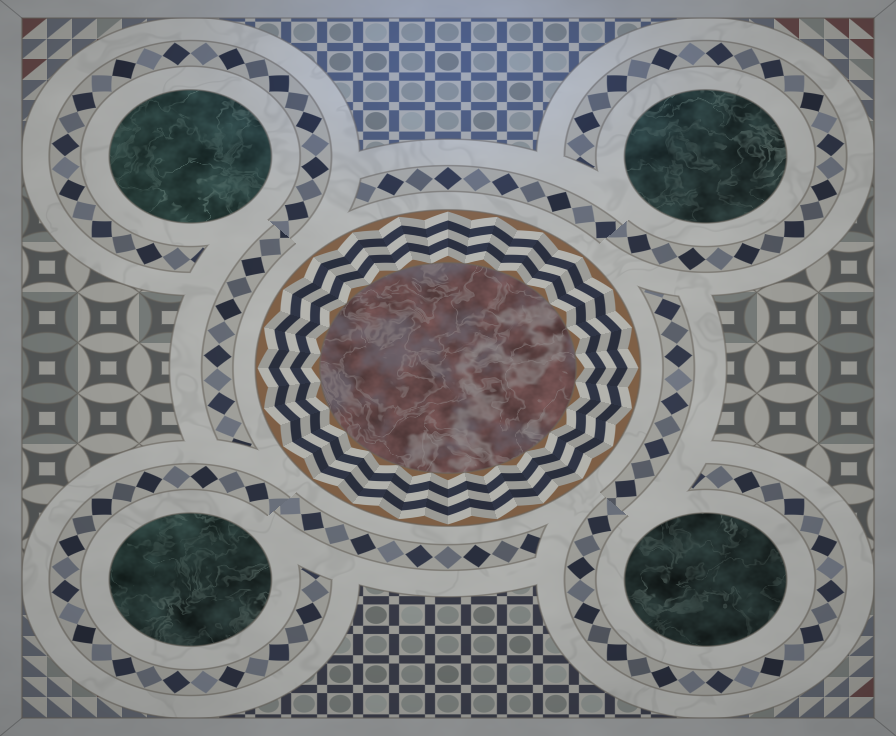
Reproduce this pattern procedurally as a Shadertoy shader.

```glsl
const float TAU = 6.2831853;
// Layout: the canvas spans -1..1 on both axes, so circles become ellipses
const float FRAME = 0.951, CORNER = 0.575;
const float CORNER_DISC = 0.181, CORNER_BAND = 0.28, CORNER_RIM = 0.378;
const float HUB_DISC = 0.286, HUB_RING = 0.43, HUB_BAND = 0.515, HUB_RIM = 0.622;
const float BAND_HALF = 0.035, LOZENGE = 0.031;
const float TEETH = 24.0, ZIGZAG = 0.02, STRIPE = 0.024;
const float GRID = 0.0803, PETAL = 0.137, SHARD = 0.056;
// Stones
const vec3 MARBLE = vec3(0.68, 0.685, 0.675), BORDER = vec3(0.59, 0.6, 0.605);
const vec3 CREAM = vec3(0.62, 0.62, 0.6), SAGE = vec3(0.46, 0.48, 0.47);
const vec3 NAVY = vec3(0.17, 0.19, 0.25), SLATE = vec3(0.37, 0.39, 0.43);
const vec3 OCHRE = vec3(0.49, 0.37, 0.27), GROUT = vec3(0.4, 0.38, 0.35);
const vec3 GREEN = vec3(0.13, 0.18, 0.175), RED = vec3(0.38, 0.27, 0.27);
const vec3 SHEEN = vec3(0.02, 0.05, 0.13);

float px;
float mask(float d) { return smoothstep(0.7 * px, -0.7 * px, d); }
float hash(vec2 p) { return fract(sin(dot(p, vec2(127.1, 311.7))) * 4375.85); }

float slope(vec2 cell, vec2 f) {
    float a = TAU * hash(cell);
    return dot(vec2(cos(a), sin(a)), f);
}

float noise(vec2 p) {
    vec2 i = floor(p), f = fract(p), e = vec2(1, 0);
    vec2 u = f * f * (3.0 - 2.0 * f);
    return mix(mix(slope(i, f), slope(i + e, f - e), u.x),
               mix(slope(i + e.yx, f - e.yx), slope(i + 1.0, f - 1.0), u.x), u.y);
}

float fbm(vec2 p) {
    float sum = 0.0, amp = 0.6;
    for (int i = 0; i < 4; i++, amp *= 0.55) {
        sum += amp * noise(p);
        p = mat2(1.6, 1.2, -1.2, 1.6) * p + 3.7;
    }
    return sum;
}

// Thin lines along the zero crossings of warped noise
float veins(vec2 p, float width) {
    vec2 warp = vec2(fbm(p * 0.8 + 5.0), fbm(p * 0.8 - 9.0));
    return 1.0 - smoothstep(0.0, width, abs(fbm(p + 1.2 * warp)));
}

vec3 greenMarble(vec2 q) {
    vec3 c = GREEN * (1.0 + 1.1 * fbm(q * 13.0));
    float pale = 0.28 + 0.4 * smoothstep(-0.1, 0.4, fbm(q * 6.0 + 2.0));
    c = mix(c, vec3(0.36, 0.43, 0.41), pale * veins(q * 11.0, 0.09));
    return c + vec3(0.02, 0.05, 0.04) * smoothstep(0.3, -0.5, q.x - q.y);
}

vec3 redMarble(vec2 q) {
    vec3 c = RED * (1.0 + 0.6 * fbm(q * 15.0));
    float mauve = smoothstep(-0.12, 0.3, fbm(q * 8.0 + 4.0) + 0.35 * (q.y - q.x));
    c = mix(c, vec3(0.4, 0.38, 0.42), 0.75 * mauve);
    c = mix(c, vec3(0.54, 0.5, 0.5), 0.5 * veins(q * 9.0 + 2.0, 0.07));
    float streak = abs(q.x - 0.13 - 0.5 * q.y + 0.4 * fbm(q * 7.0));
    return mix(c, vec3(0.56, 0.54, 0.54), 0.6 * smoothstep(0.06, 0.0, streak));
}

vec3 lozenges(vec2 p, float radius, float count) {
    float u = atan(p.y, p.x) / TAU * count, id = floor(u);
    float along = (fract(u) - 0.5) * TAU * radius / count;
    vec3 stone = mix(NAVY, SLATE, mod(id, 2.0)) * (0.85 + 0.35 * hash(vec2(id, count)));
    return mix(CREAM, stone, mask((abs(along) + abs(length(p) - radius) - LOZENGE) * 0.7));
}

void inlay(inout vec3 col, float d, vec3 stone) {
    col = mix(col, stone, mask(d));
    col = mix(col, GROUT, 0.6 * mask(abs(d) - 0.002));
}

// Bars around square cells, each holding a round stone
vec3 gridPanel(vec2 q) {
    vec2 g = vec2(q.x, abs(q.y) - 0.832) / GRID + 0.5, c = fract(g) - 0.5;
    vec2 edge = (0.36 - abs(c)) * GRID;
    float barX = mask(edge.x), barY = mask(edge.y);
    vec3 bar = mix(vec3(0.22, 0.23, 0.28), vec3(0.29, 0.33, 0.42), step(0.0, q.y));
    vec3 stone = SAGE * (0.9 + 0.3 * hash(floor(g)));
    vec3 col = mix(CREAM, stone, mask((length(c) - 0.3) * GRID));
    return mix(mix(col, bar, max(barX, barY)), CREAM, barX * barY);
}

// Overlapping circles: petals with a small square between them
vec3 petalPanel(vec2 q) {
    vec2 g = vec2(abs(q.x) - 0.758, q.y) / PETAL;
    vec2 a = abs(fract(g) - 0.5), b = 0.5 - a, e = vec2(-0.5, 0.5);
    float lens = min(length(a - e), length(a + e)) - 0.707;
    vec3 petal = mix(CREAM, SAGE, step(0.5, hash(floor(g + 0.5) + 4.0)));
    vec3 col = mix(vec3(0.33, 0.34, 0.34), CREAM, mask((max(b.x, b.y) - 0.13) * PETAL));
    col = mix(col, petal, mask(lens * PETAL));
    return mix(col, GROUT, 0.5 * mask((abs(lens) - 0.015) * PETAL));
}

vec3 shardPanel(vec2 q) {
    vec2 g = (FRAME - abs(q)) / SHARD, c = fract(g);
    float pick = hash(floor(g) + sign(q) * 7.0);
    vec3 dark = mix(SLATE, RED, step(0.6, pick));
    return mix(CREAM, mix(dark, SAGE, step(0.8, pick)), mask((c.x + c.y - 1.0) * 0.7 * SHARD));
}

vec3 zigzagRing(vec2 q) {
    float u = fract(atan(q.x, q.y) / TAU * TEETH);
    float d = abs(length(q) - ZIGZAG * (abs(2.0 * u - 1.0) - 0.5) - 0.355);
    float facet = mix(0.93, 1.07, step(0.5, u));
    vec3 col = mix(OCHRE, CREAM * 1.04 * facet, mask(d - 2.5 * STRIPE));
    return mix(col, NAVY * facet, mask(abs(d - STRIPE) - 0.5 * STRIPE));
}

void mainImage(out vec4 fragColor, in vec2 fragCoord) {
    vec2 q = 2.0 * fragCoord / iResolution.xy - 1.0, a = abs(q);
    px = 2.0 / min(iResolution.x, iResolution.y);
    vec2 f = q.x * q.y > 0.0 ? a : a.yx, k = f - CORNER; // quarter-turn symmetry
    float r = length(q), rc = length(k), cloud = fbm(q * vec2(4, 6));
    // Panels and surrounding marble
    vec3 col = a.y > a.x ? gridPanel(q) : petalPanel(q);
    if (min(a.x, a.y) > CORNER) col = shardPanel(q);
    vec3 marble = MARBLE * (1.0 + 0.07 * cloud) - 0.035 * veins(q * 3.0, 0.05);
    inlay(col, min(r - HUB_RIM, rc - CORNER_RIM), marble);
    // Each hub arc runs into a corner ring
    float ring = abs(rc - CORNER_BAND) - BAND_HALF, arc = abs(r - HUB_BAND) - BAND_HALF;
    if (f.y > f.x) ring = max(ring, 0.632 - r);
    else arc = max(arc, 0.385 - rc);
    inlay(col, arc, lozenges(q, HUB_BAND, 50.0));
    inlay(col, ring, lozenges(k, CORNER_BAND, 28.0));
    // Discs
    inlay(col, rc - CORNER_DISC, greenMarble(q));
    inlay(col, r - HUB_RING, zigzagRing(q));
    inlay(col, r - HUB_DISC, redMarble(q));
    // Mitred border, then soft light with a bluish sheen
    float mitre = mask(abs(a.x - a.y) - 0.002);
    inlay(col, FRAME - max(a.x, a.y), BORDER * (1.0 + 0.08 * cloud) * (1.0 - 0.2 * mitre));
    vec2 glow = (q - vec2(0, 0.85)) * vec2(2.2, 3);
    col *= 1.03 - 0.09 * r * r + 0.02 * q.y;
    fragColor = vec4(col + SHEEN * exp(-dot(glow, glow)), 1);
}
```
